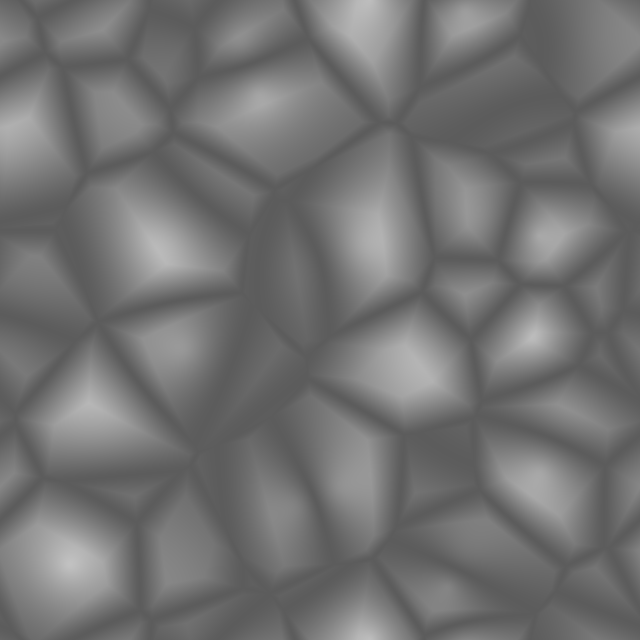
A WebGL 2 fragment shader for this texture:

```glsl
#version 300 es
precision highp float;
// Tiling grey relief of soft, faceted pebbles divided by dark creases.

#define CELLS 5            // grid cells across the tile
#define SEEDS 3            // scattered seeds in each grid cell
#define DEPTH 0.9          // how far seeds lie behind the plane, in cells
#define BEND 0.14          // spread of seed weights, which curves the creases
#define CREASE_SOFT 0.035  // rounding of the creases, in cells
#define BASE_GREY 0.362    // grey at the bottom of a crease
#define RELIEF 0.68        // grey gained per cell of height
#define PEAK_GREY 0.82     // brightest grey allowed

uniform vec2 u_resolution;
out vec4 fragColor;

// Four random values in 0..1 for a wrapped cell and seed index.
vec4 hash4(ivec2 cell, int index) {
    uvec4 v = uvec4(uvec2(cell), uint(index), 17u);
    v = v * 1664525u + 1013904223u;
    for (int i = 0; i < 2; i++) {
        v.x += v.y * v.w;
        v.y += v.z * v.x;
        v.z += v.x * v.y;
        v.w += v.y * v.z;
        v ^= v >> 16u;
    }
    return vec4(v >> 8u) / 16777216.0;
}

// Gap between the nearest and second nearest weighted seed.
float seedGap(vec2 p) {
    ivec2 home = ivec2(floor(p));
    float nearest = 1e3;
    float second = 1e3;
    for (int y = -2; y <= 2; y++) {
        for (int x = -2; x <= 2; x++) {
            ivec2 cell = home + ivec2(x, y);
            ivec2 wrapped = (cell + CELLS) % CELLS;
            for (int i = 0; i < SEEDS; i++) {
                vec4 rnd = hash4(wrapped, i);
                vec3 toSeed = vec3(vec2(cell) + rnd.xy - p, rnd.z * DEPTH);
                float d = length(toSeed) + BEND * rnd.w;
                second = min(second, max(nearest, d));
                nearest = min(nearest, d);
            }
        }
    }
    return second - nearest;
}

void main() {
    vec2 uv = gl_FragCoord.xy / u_resolution;
    float gap = seedGap(uv * float(CELLS));

    // Round the sharp valley floor.
    float height = length(vec2(gap, CREASE_SOFT)) - CREASE_SOFT;

    float grey = min(BASE_GREY + RELIEF * height, PEAK_GREY);
    fragColor = vec4(vec3(grey), 1.0);
}
```
